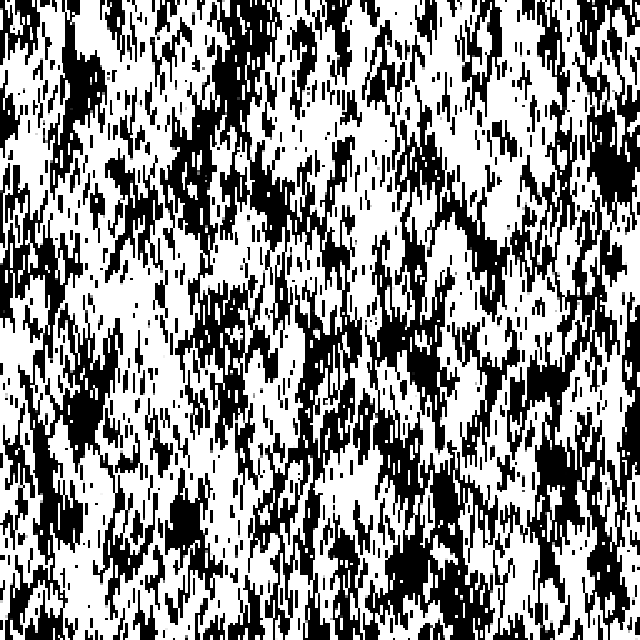
A three.js fragment shader for this texture:

```glsl
// Draws dense black and white vertical streaks clumped into ragged leaning blotches.
varying vec2 vUv;

const float CELLS = 256.0;
const float TAU = 6.2831853;
const vec3 INK = vec3(0.0);
const vec3 PAPER = vec3(1.0);

// Random value from 0 to 1 for a lattice point.
float hash(vec2 p) {
  vec3 q = fract(vec3(p.xyx) * 0.1031);
  q += dot(q, q.yzx + 33.33);
  return fract((q.x + q.y) * q.z);
}

// Smooth lattice noise from -1 to 1.
float smoothNoise(vec2 p) {
  vec2 cell = floor(p);
  vec2 f = fract(p);
  vec2 w = f * f * (3.0 - 2.0 * f);
  float low = mix(hash(cell), hash(cell + vec2(1.0, 0.0)), w.x);
  float high = mix(hash(cell + vec2(0.0, 1.0)), hash(cell + vec2(1.0, 1.0)), w.x);
  return 2.0 * mix(low, high, w.y) - 1.0;
}

// Layered sines along one column, unrelated to its neighbours.
float columnStreak(float column, float y, float minRate, float maxRate) {
  float sum = 0.0;
  for (int i = 0; i < 4; i++) {
    float layer = float(i);
    float phase = hash(vec2(column, 11.0 + layer));
    float rate = mix(minRate, maxRate, (layer + hash(vec2(column, 31.0 + layer))) / 4.0);
    sum += sin(TAU * (phase + rate * y));
  }
  return sum * 0.707;
}

// Tall blotches several columns wide, leaning by the given slope.
float blotch(vec2 p, vec2 scale, float lean, float seed) {
  return smoothNoise(vec2(p.x + lean * p.y, p.y) * scale + seed);
}

void main() {
  // Snap to small square cells for the crisp, stepped outlines.
  vec2 cell = floor(vUv * CELLS);
  vec2 p = (cell + 0.5) / CELLS;

  // Fine streaks, leaning clumps and faint broad patches.
  float tone = 0.58 * columnStreak(cell.x, p.y, 4.0, 25.0);
  tone += 0.9 * blotch(p, vec2(54.0, 17.0), 0.16, 40.0);
  tone += 0.9 * blotch(p, vec2(48.0, 15.0), -0.16, 90.0);
  tone += 0.35 * blotch(p, vec2(14.0, 8.0), 0.0, 150.0);

  // Cell grain roughens the streak ends.
  tone += 0.16 * (hash(cell + 200.0) - 0.5);

  float bias = 0.12;
  float softness = 0.01;
  float light = smoothstep(-softness, softness, tone + bias);
  gl_FragColor = vec4(mix(INK, PAPER, light), 1.0);
}
```
